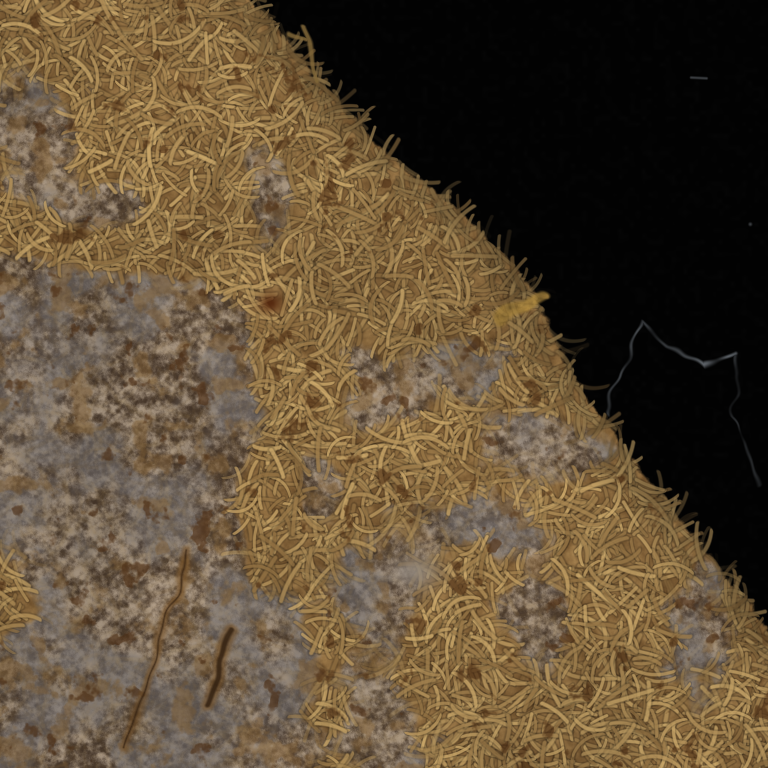
Write a Shadertoy shader that draws this texture.

```glsl
float hash(vec2 p) {
    return fract(sin(dot(p, vec2(127.1, 311.7))) * 43758.5453);
}

float noise(vec2 p) {
    vec2 i = floor(p), f = fract(p);
    f = f * f * (3.0 - 2.0 * f);
    return mix(mix(hash(i), hash(i + vec2(1, 0)), f.x),
               mix(hash(i + vec2(0, 1)), hash(i + vec2(1, 1)), f.x), f.y);
}

float fbm(vec2 p) {
    float sum = 0.0, amp = 0.5;
    for (int i = 0; i < 4; i++) {
        sum += amp * noise(p);
        p = mat2(1.6, 1.2, -1.2, 1.6) * p + 7.3;
        amp *= 0.5;
    }
    return sum / 0.9375;
}

mat2 rotation(float a) {
    return mat2(cos(a), sin(a), -sin(a), cos(a));
}

float segment(vec2 p, vec2 a, vec2 b) {
    vec2 ab = b - a;
    return length(p - a - ab * clamp(dot(p - a, ab) / dot(ab, ab), 0.0, 1.0));
}

float blob(vec2 p, vec2 centre, vec2 radius) {
    vec2 q = (p - centre) / radius;
    return exp(-dot(q, q));
}

// Positive inside the slab, measured across its diagonal rim
float insideSlab(vec2 p) {
    float bulge = (p.y - 0.65) / 0.13;
    return 0.77 * (0.332 + 0.823 * (1.0 - p.y) + 0.055 * exp(-bulge * bulge) - p.x);
}

// Worn grey crust, 0 where the straw is bare
float crust(vec2 p) {
    vec4 patches[12] = vec4[12](
        vec4(0.04, 0.83, 0.07, 0.09), vec4(0.13, 0.735, 0.07, 0.035),
        vec4(0.35, 0.75, 0.035, 0.07), vec4(0.49, 0.49, 0.055, 0.06),
        vec4(0.60, 0.52, 0.07, 0.045), vec4(0.71, 0.42, 0.085, 0.05),
        vec4(0.62, 0.32, 0.09, 0.045), vec4(0.69, 0.20, 0.05, 0.085),
        vec4(0.51, 0.23, 0.09, 0.06), vec4(0.41, 0.37, 0.035, 0.05),
        vec4(0.91, 0.17, 0.055, 0.10), vec4(0.50, 0.05, 0.08, 0.12));
    float m = 0.0;
    for (int i = 0; i < 12; i++) m += blob(p, patches[i].xy, patches[i].zw);
    float body = smoothstep(0.39, 0.29, p.x - 0.10 * smoothstep(0.30, 0.10, p.y));
    m = max(m, body * smoothstep(0.72, 0.62, p.y + 0.18 * p.x));
    m -= 0.8 * blob(p, vec2(0.01, 0.22), vec2(0.045, 0.07));
    m -= 0.8 * blob(p, vec2(0.34, 0.31), vec2(0.035, 0.09));
    m -= 0.9 * blob(p, vec2(0.59, 0.17), vec2(0.045, 0.08));
    m -= 0.6 * blob(p, vec2(0.41, 0.06), vec2(0.03, 0.035));
    return smoothstep(0.38, 0.66, m + 0.9 * (fbm(p * 24.0) - 0.5));
}

// Faint stray hair and dust on the dark backdrop
vec3 backdrop(vec2 p) {
    vec2 hair[7] = vec2[7](vec2(0.79, 0.46), vec2(0.832, 0.58), vec2(0.87, 0.55),
        vec2(0.92, 0.522), vec2(0.96, 0.538), vec2(0.955, 0.46), vec2(0.985, 0.37));
    vec2 q = p + 0.012 * (vec2(noise(p * 45.0), noise(p * 45.0 + 9.0)) - 0.5);
    float light = 0.0;
    for (int i = 0; i < 6; i++) {
        float fade = i < 4 ? 0.34 : 0.16;
        light = max(light, fade * smoothstep(0.0035, 0.0, segment(q, hair[i], hair[i + 1])));
    }
    light *= 0.25 + noise(p * 60.0);
    light += 0.25 * smoothstep(0.003, 0.0, segment(p, vec2(0.90, 0.899), vec2(0.92, 0.898)));
    light += 0.25 * smoothstep(0.004, 0.0, length(p - vec2(0.977, 0.708)));
    return vec3(0.008) + 0.012 * pow(noise(p * 130.0), 4.0) + light * vec3(0.85, 0.9, 0.95);
}

void mainImage(out vec4 fragColor, in vec2 fragCoord) {
    vec2 p = fragCoord / iResolution.xy;
    float depth = insideSlab(p);
    vec3 col = backdrop(p);
    if (depth > -0.06) {
        // Straw bed and mottled crust
        float grain = fbm(p * 75.0), fine = fbm(p * 170.0 + 31.0);
        float grey = crust(p);
        vec3 straw = mix(vec3(0.36, 0.25, 0.13), vec3(0.66, 0.52, 0.32), grain);
        float tone = 0.55 * grain + 0.45 * fine + 0.25 * (fbm(p * 13.0) - 0.5);
        vec3 stone = mix(vec3(0.27, 0.21, 0.16), vec3(0.66, 0.59, 0.51), smoothstep(0.25, 0.75, tone));
        stone = mix(stone, vec3(0.45, 0.44, 0.45), 0.55 * smoothstep(0.45, 0.7, fbm(p * 17.0 + 5.0)));
        stone = mix(stone, vec3(0.49, 0.36, 0.20), 0.5 * smoothstep(0.55, 0.7, fbm(p * 38.0 + 17.0)));
        float rim = depth + 0.016 * (fbm(p * 60.0) - 0.6);
        col = mix(col, mix(straw, stone, grey), smoothstep(-0.002, 0.004, rim));

        // Layers of curved fibres; those rooted at the rim overhang it
        for (int layer = 0; layer < 12; layer++) {
            float k = float(layer);
            mat2 turn = rotation(k * 1.3 + 0.4);
            vec2 g = turn * p * (20.0 + mod(k * 5.0, 9.0)) + k * 13.7;
            for (int n = 0; n < 9; n++) {
                vec2 id = floor(g) + vec2(n % 3 - 1, n / 3 - 1);
                vec2 root = id + vec2(hash(id), hash(id + 41.3));
                vec2 q = rotation(hash(id + 7.9) * 6.283) * (g - root);
                q.y += (hash(id + 3.1) - 0.5) * 1.5 * q.x * q.x;
                float d = length(vec2(max(abs(q.x) - mix(0.3, 0.65, hash(id + 19.0)), 0.0), q.y));
                if (d > 0.13) continue;
                vec2 home = (root - k * 13.7) * turn / (20.0 + mod(k * 5.0, 9.0));
                float reach = insideSlab(home);
                float present = smoothstep(-0.004, 0.006, reach) * (1.0 - 0.93 * crust(home));
                float tint = hash(id + 63.0);
                vec3 fibre = mix(vec3(0.56, 0.43, 0.25), vec3(0.82, 0.68, 0.43), tint);
                fibre *= mix(0.70, 1.0, smoothstep(-0.01, 0.07, depth));
                col *= 1.0 - 0.22 * present * smoothstep(0.13, 0.05, d);
                col = mix(col, fibre, 0.8 * present * smoothstep(0.085, 0.025, d));
            }
        }

        // Pits, cracks, pale flake and the ragged tuft
        float pits = smoothstep(0.67, 0.78, fbm(p * 42.0 + 80.0)) * smoothstep(0.0, 0.03, depth);
        col = mix(col, vec3(0.30, 0.18, 0.08), 0.65 * pits);
        col = mix(col, vec3(0.30, 0.13, 0.04), 0.9 * blob(p, vec2(0.352, 0.605), vec2(0.014, 0.012)));
        vec2 w = p + 0.012 * (vec2(noise(p * 35.0), noise(p * 35.0 + 4.0)) - 0.5);
        float crack = min(segment(w, vec2(0.265, 0.08), vec2(0.305, 0.18)),
                          segment(w, vec2(0.165, 0.03), vec2(0.245, 0.28)) + 0.002);
        col = mix(col, vec3(0.45, 0.31, 0.15), 0.6 * smoothstep(0.012, 0.004, crack));
        col = mix(col, vec3(0.19, 0.12, 0.06), 0.8 * smoothstep(0.005, 0.001, crack));
        col = mix(col, vec3(0.56, 0.53, 0.50), 0.75 * blob(w, vec2(0.54, 0.255), vec2(0.03, 0.025)));
        float tuft = segment(w, vec2(0.65, 0.585), vec2(0.705, 0.615));
        col = mix(col, vec3(0.70, 0.55, 0.25) * (0.6 + 0.6 * grain), 0.8 * smoothstep(0.011, 0.004, tuft));
        float stalk = min(segment(w, vec2(0.41, 0.89), vec2(0.40, 0.968)),
                          segment(w, vec2(0.40, 0.945), vec2(0.38, 0.955)));
        col = mix(col, vec3(0.50, 0.40, 0.22), 0.85 * smoothstep(0.005, 0.001, stalk));
        col *= 0.9 + 0.2 * fbm(p * 9.0 + 3.0);
    }
    fragColor = vec4(col, 1.0);
}
```
